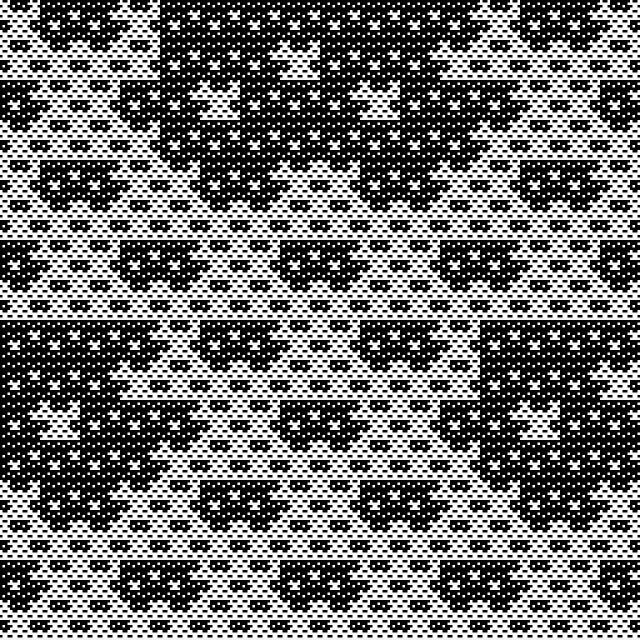
Write a WebGL 1 fragment shader that draws this pattern.

```glsl
precision highp float;

// Two-tone block fractal: a white square is split four levels deep into 4x4
// blocks, and each block takes its tone from a rule chosen by its parent's tone.
// White parents grow staggered dark dashes; dark parents keep two light holes.

uniform vec2 u_resolution;

const int LEVELS = 4;                    // depth of subdivision
const float SPLIT = 4.0;                 // children per side
const vec2 HOLE_UPPER = vec2(3.0, 1.0);  // light children of a dark block,
const vec2 HOLE_LOWER = vec2(1.0, 2.0);  // as column and row from the top
const float DASH_ROW_UPPER = 0.0;        // dash in the middle columns
const float DASH_ROW_LOWER = 2.0;        // dash in the outer columns
const vec3 INK = vec3(0.02);
const vec3 PAPER_BRIGHT = vec3(1.0);     // even rows of cells
const vec3 PAPER_DIM = vec3(0.96);       // odd rows of cells
const int SAMPLES = 2;                   // antialiasing samples per side

bool sameCell(vec2 a, vec2 b) {
  return all(lessThan(abs(a - b), vec2(0.5)));
}

bool sameIndex(float a, float b) {
  return abs(a - b) < 0.5;
}

// Dark children inside a white block
bool isDash(vec2 child) {
  bool middle = abs(child.x - 1.5) < 1.0;
  return (sameIndex(child.y, DASH_ROW_UPPER) && middle)
      || (sameIndex(child.y, DASH_ROW_LOWER) && !middle);
}

// Light children inside a dark block
bool isHole(vec2 child) {
  return sameCell(child, HOLE_UPPER) || sameCell(child, HOLE_LOWER);
}

// Descend from the whole tile to one cell; p runs from the top left
vec3 fractalColor(vec2 p) {
  bool dark = false;
  vec2 child = vec2(0.0);
  p = fract(p);
  for (int level = 0; level < LEVELS; level++) {
    p *= SPLIT;
    child = floor(p);
    p -= child;
    dark = dark ? !isHole(child) : isDash(child);
  }
  vec3 paper = mod(child.y, 2.0) < 0.5 ? PAPER_BRIGHT : PAPER_DIM;
  return dark ? INK : paper;
}

void main() {
  // Average a small grid of samples to smooth cell edges
  vec3 sum = vec3(0.0);
  float side = float(SAMPLES);
  for (int j = 0; j < SAMPLES; j++) {
    for (int i = 0; i < SAMPLES; i++) {
      vec2 offset = (vec2(float(i), float(j)) + 0.5) / side - 0.5;
      vec2 uv = (gl_FragCoord.xy + offset) / u_resolution;
      sum += fractalColor(vec2(uv.x, 1.0 - uv.y));
    }
  }
  gl_FragColor = vec4(sum / (side * side), 1.0);
}
```
